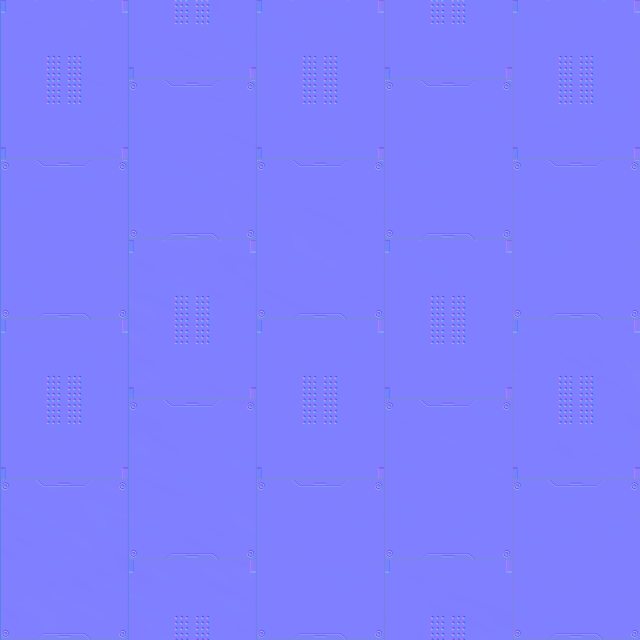
Reproduce this texture map procedurally as a Shadertoy shader.

```glsl
const float CANVAS = 768.0;               // design units per canvas side
const vec2 PANELS = vec2(5.0, 4.0);       // panels across and down
const vec2 HALF_PANEL = 0.5 * CANVAS / PANELS;
const vec2 SEAM_OFFSET = vec2(0.4, 0.6);  // seam centre past the panel edge
const float SEAM_HALF_WIDTH = 0.75;
const vec3 SEAM_ACROSS = vec3(-0.04, 0.07, 0.74);
const vec3 SEAM_DOWN_LEFT = vec3(-0.32, 0.03, 0.78);
const vec3 SEAM_DOWN_RIGHT = vec3(0.12, 0.0, 0.78);
const vec2 NOTCH_SIZE = vec2(6.5, 14.5);
const float NOTCH_DEPTH = 0.45;
const float NOTCH_TILT = 0.05;
const vec2 HOLE_PITCH = vec2(6.3, 6.8);
const float HOLE_RADIUS = 1.2;
const float HOLE_DEPTH = 0.82;
const vec2 BOLT_INSET = vec2(6.5, 7.4);
const float BOLT_RADIUS = 3.5;
const float BOLT_DEPTH = 0.5;
const float TAB_BASE = 33.0;              // half width at the panel edge
const float TAB_HEIGHT = 7.5;
const float TAB_DEPTH = 0.32;
const vec2 SLOT_SIZE = vec2(7.0, 0.9);
const float SLOT_INSET = 4.6;
const float WEAR = 0.03;
const float EPS = 0.15;                   // step for the slope
const int SAMPLES = 4;                    // smoothing samples per axis

float hash(vec2 p) {
    p = fract(p * vec2(0.1031, 0.1137));
    p += dot(p, p.yx + 33.33);
    return fract((p.x + p.y) * p.x * 17.3);
}

float noise(vec2 p) {
    vec2 i = floor(p), f = fract(p);
    f = f * f * (3.0 - 2.0 * f);
    return mix(mix(hash(i), hash(i + vec2(1, 0)), f.x),
               mix(hash(i + vec2(0, 1)), hash(i + vec2(1, 1)), f.x), f.y);
}

// 1 inside the shape, falling to 0 over a soft wall
float inside(float dist, float wall) {
    return 1.0 - smoothstep(-wall, wall, dist);
}

float groove(float dist, float width) {
    return 1.0 - smoothstep(0.0, width, abs(dist));
}

// Odd columns are shifted by half a panel
vec2 panelSpace(vec2 p) {
    vec2 q = p / (2.0 * HALF_PANEL);
    q.y -= 0.5 * mod(floor(q.x), 2.0);
    return q;
}

float ventPanel(vec2 d, vec2 edge) {
    // Recessed corner notches
    vec2 n = edge - NOTCH_SIZE;
    float depth = NOTCH_DEPTH + NOTCH_TILT * max(-n.x, 0.0);
    float h = -depth * inside(max(n.x, n.y), 0.8);
    // Two mirrored blocks of three by nine holes
    vec2 g = vec2(abs(d.x), d.y);
    vec2 id = clamp(floor(g / HOLE_PITCH + 0.5), vec2(1, -4), vec2(3, 4));
    return h - HOLE_DEPTH * inside(length(g - id * HOLE_PITCH) - HOLE_RADIUS, 0.8);
}

float boltPanel(vec2 d, vec2 edge) {
    // Ringed bolts in the corners
    float r = length(edge - BOLT_INSET);
    float h = -BOLT_DEPTH * (groove(r - BOLT_RADIUS, 1.0) + inside(r - 1.5, 0.7));
    // Outlined tab with a slot at both ends
    float x = abs(d.x);
    float tab = max(edge.y - TAB_HEIGHT, (x + 1.2 * edge.y - TAB_BASE) * 0.64);
    vec2 s = vec2(x, abs(edge.y - SLOT_INSET)) - SLOT_SIZE;
    return h - TAB_DEPTH * (groove(tab, 0.9) + inside(max(s.x, s.y), 0.6));
}

float height(vec2 p) {
    vec2 q = panelSpace(p);
    vec2 d = (fract(q) - 0.5) * 2.0 * HALF_PANEL;
    vec2 edge = HALF_PANEL - abs(d);
    return mod(floor(q.y), 2.0) > 0.5 ? ventPanel(d, edge) : boltPanel(d, edge);
}

// Faint diagonal waviness, stronger on some panels
vec2 wearTilt(vec2 p) {
    float amount = hash(floor(panelSpace(p)) + 11.0);
    vec2 w = vec2(p.x + 0.6 * p.y, p.y + 0.4 * p.x) / vec2(34.0, 13.0);
    return WEAR * amount * (vec2(noise(w), noise(w + 47.0)) - 0.5);
}

// Thin dull seams; the upright ones turn from left to right
vec3 addSeams(vec3 normal, vec2 p) {
    vec2 d = (fract(panelSpace(p)) - 0.5) * 2.0 * HALF_PANEL;
    vec2 s = mod(d - SEAM_OFFSET, 2.0 * HALF_PANEL) - HALF_PANEL;
    vec2 line = step(abs(s), vec2(SEAM_HALF_WIDTH));
    normal = mix(normal, SEAM_ACROSS, line.y);
    return mix(normal, mix(SEAM_DOWN_LEFT, SEAM_DOWN_RIGHT, p.x / CANVAS), line.x);
}

vec3 surfaceNormal(vec2 p) {
    vec2 dx = vec2(EPS, 0.0), dy = vec2(0.0, EPS);
    vec2 slope = vec2(height(p + dx) - height(p - dx),
                      height(p + dy) - height(p - dy)) / (2.0 * EPS);
    return addSeams(normalize(vec3(wearTilt(p) - slope, 1.0)), p);
}

void mainImage(out vec4 fragColor, in vec2 fragCoord) {
    vec3 normal = vec3(0.0);
    for (int j = 0; j < SAMPLES; j++)
        for (int i = 0; i < SAMPLES; i++) {
            vec2 jitter = (vec2(i, j) + 0.5) / float(SAMPLES) - 0.5;
            normal += surfaceNormal((fragCoord + jitter) / iResolution.xy * CANVAS);
        }
    normal /= float(SAMPLES * SAMPLES);
    fragColor = vec4(0.5 + 0.5 * normal, 1.0);
}
```
